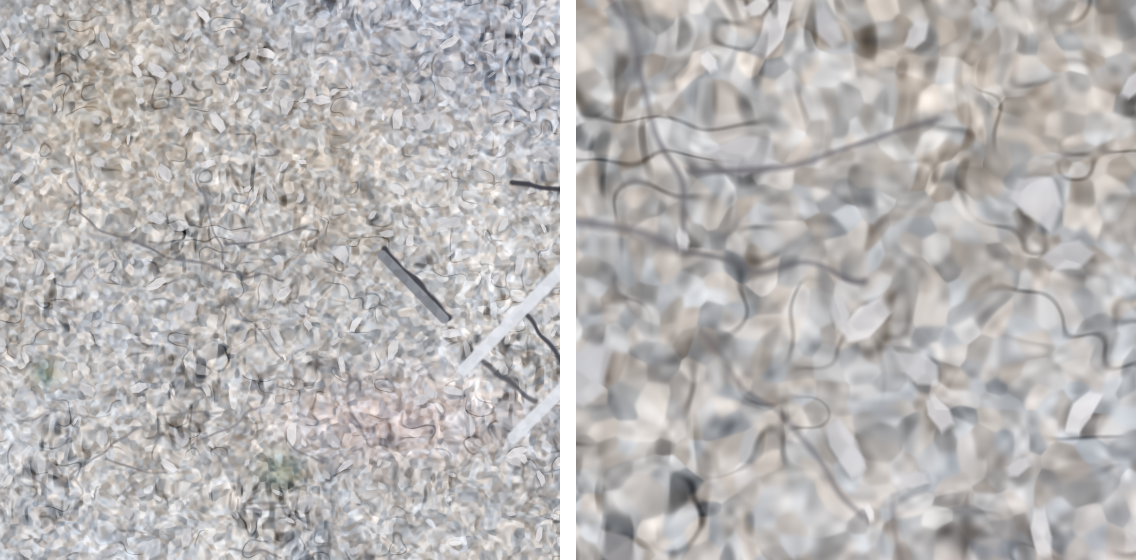
Left, the full canvas; right, a detail of the centre.
Reproduce this texture procedurally as a three.js fragment shader.

```glsl
// Pale stony ground seen from above, with twigs, a stick and part of a white ladder.
varying vec2 vUv;

#define GRAIN_SCALE 88.0
#define STONE_SCALE 27.0
#define GRAIN_CONTRAST 0.25
#define PATCH_CONTRAST 0.17
#define CREVICE_DEPTH 0.17
#define TWIG_COUNT 22
#define TWIG_COLOR vec3(0.40, 0.39, 0.42)
#define GROUND_COLOR vec3(0.757, 0.752, 0.754)
#define LADDER_COLOR vec3(0.88, 0.89, 0.92)
#define STICK_COLOR vec3(0.53, 0.54, 0.57)
#define SHADOW_COLOR vec3(0.23, 0.23, 0.26)

vec3 hash3(vec2 p) {
  vec3 q = fract(vec3(p.xyx) * vec3(0.1031, 0.1030, 0.0973));
  q += dot(q, q.yxz + 33.33);
  return fract((q.xxy + q.yzz) * q.zyx);
}

float noise(vec2 p) {
  vec2 i = floor(p), f = fract(p);
  f = f * f * (3.0 - 2.0 * f);
  vec2 e = vec2(0.0, 1.0);
  return mix(mix(hash3(i).x, hash3(i + e.yx).x, f.x),
             mix(hash3(i + e.xy).x, hash3(i + e.yy).x, f.x), f.y);
}

float fbm(vec2 p) {
  float sum = 0.0, amp = 0.5;
  for (int i = 0; i < 4; i++) {
    sum += amp * noise(p);
    p = mat2(1.6, 1.2, -1.2, 1.6) * p + 7.3;
    amp *= 0.5;
  }
  return sum / 0.9375;
}

float blob(vec2 p, vec2 center, vec2 radius) {
  vec2 d = (p - center) / radius;
  return exp(-dot(d, d));
}

// Soft coverage of a line; x: coverage, y: position along it.
vec2 stroke(vec2 p, vec2 a, vec2 b, float halfWidth, float blur) {
  vec2 ab = b - a;
  float t = clamp(dot(p - a, ab) / dot(ab, ab), 0.0, 1.0);
  float d = length(p - a - ab * t);
  return vec2(1.0 - smoothstep(halfWidth - blur, halfWidth + blur, d), t);
}

float twig(vec2 p, vec2 a, vec2 b) {
  return stroke(p, a, b, 0.0022, 0.0026).x;
}

// Blurred cells of random value; yz holds a random tint.
vec3 grains(vec2 p) {
  vec2 cell = floor(p);
  vec4 sum = vec4(0.0);
  for (int y = -1; y <= 1; y++) for (int x = -1; x <= 1; x++) {
    vec2 id = cell + vec2(float(x), float(y));
    vec3 h = hash3(id + 19.0);
    vec2 d = id + h.xy - p;
    float w = exp(-9.0 * dot(d, d));
    sum += w * vec4(hash3(id + 71.0), 1.0);
  }
  return sum.xyz / sum.w - 0.5;
}

// Angular pebbles; x: coverage, y: shade, z: shadow.
vec3 stones(vec2 p, float density) {
  vec2 cell = floor(p);
  vec3 result = vec3(0.0);
  for (int y = -1; y <= 1; y++) for (int x = -1; x <= 1; x++) {
    vec2 id = cell + vec2(float(x), float(y));
    vec3 h = hash3(id + 3.0), k = hash3(id + 47.0);
    vec2 d = p - id - h.xy;
    float c = cos(k.x * 6.28), s = sin(k.x * 6.28);
    vec2 r = mat2(c, s, -s, c) * d * vec2(1.0, 1.2 + k.y);
    float size = mix(0.16, 0.48, k.z * k.z) * step(h.z, density);
    float edge = max(max(abs(r.x), abs(r.y)), abs(r.x + r.y) * 0.8) - size;
    float cover = (1.0 - smoothstep(-0.07, 0.08, edge)) * step(0.01, size);
    float shade = length(d - vec2(0.07, -0.10)) - size * 0.9;
    result.z = max(result.z, (1.0 - smoothstep(-0.06, 0.10, shade)) * step(0.01, size));
    result.y = mix(result.y, k.y, cover);
    result.x = max(result.x, cover);
  }
  return result;
}

void main() {
  vec2 uv = vUv;
  vec2 wobble = vec2(noise(uv * 34.0), noise(uv * 34.0 + 50.0)) - 0.5;
  vec2 bend = vec2(noise(uv * 11.0 + 9.0), noise(uv * 11.0 + 80.0)) - 0.5;
  vec2 p = uv + 0.012 * wobble;

  // Broad patches of light and tint
  float rocky = blob(uv, vec2(0.85, 0.93), vec2(0.38, 0.25));
  float earthy = blob(uv, vec2(0.22, 0.85), vec2(0.3, 0.16));
  float pink = blob(uv, vec2(0.7, 0.25), vec2(0.2, 0.07));
  float rooted = blob(uv, vec2(0.3, 0.44), vec2(0.28, 0.14));
  float pale = blob(uv, vec2(0.95, 0.5), vec2(0.22, 0.18));
  float warmth = fbm(uv * 5.0 + 4.0) - 0.5 + 0.5 * blob(uv, vec2(0.45, 0.72), vec2(0.5, 0.2));
  vec3 color = GROUND_COLOR + PATCH_CONTRAST * (fbm(uv * 7.0) - 0.5);
  color += 0.05 * pale - 0.055 * earthy - 0.045 * rooted - 0.02 * rocky;
  color += vec3(0.03, 0.0, -0.045) * (warmth + 0.4 * earthy);
  color += vec3(-0.025, -0.01, 0.025) * rocky + vec3(0.02, -0.025, -0.03) * pink;

  // Grains, grit and crevices
  vec3 grain = grains(p * GRAIN_SCALE);
  color += GRAIN_CONTRAST * grain.x + vec3(0.05, 0.0, -0.05) * grain.y;
  color += 0.18 * (noise(p * 150.0) - 0.5) + 0.13 * (noise(p * 52.0 + 5.0) - 0.5);
  float crevice = 1.0 - smoothstep(0.0, 0.10, abs(noise(p * vec2(38.0, 48.0) + 30.0) - 0.5));
  color -= CREVICE_DEPTH * crevice * smoothstep(0.48, 0.75, noise(uv * 25.0 + 60.0));

  // Pebbles with shadows
  vec3 stone = stones(p * STONE_SCALE, 0.30 + 0.3 * rocky);
  color -= 0.13 * stone.z * (1.0 - stone.x);
  vec3 stoneColor = mix(vec3(0.77, 0.77, 0.79), vec3(0.93, 0.92, 0.93), stone.y);
  color = mix(color, stoneColor + 0.07 * grain.x, 0.78 * stone.x);

  // Dry tufts and a little moss
  float tuft = smoothstep(0.66, 0.82, noise(uv * 9.0 + 21.0));
  color -= 0.24 * tuft * smoothstep(0.5, 0.85, noise(p * vec2(120.0, 48.0)));
  float moss = blob(p, vec2(0.5, 0.16), vec2(0.035)) + blob(p, vec2(0.08, 0.33), vec2(0.022));
  color -= vec3(0.19, 0.15, 0.19) * moss;

  // Branching root and scattered twigs
  vec2 q = uv + 0.014 * wobble + 0.03 * bend;
  float root = twig(q, vec2(0.13, 0.73), vec2(0.14, 0.62));
  root = max(root, twig(q, vec2(0.14, 0.62), vec2(0.31, 0.53)));
  root = max(root, twig(q, vec2(0.31, 0.53), vec2(0.51, 0.50)));
  root = max(root, twig(q, vec2(0.36, 0.68), vec2(0.40, 0.53)));
  root = max(root, twig(q, vec2(0.40, 0.56), vec2(0.55, 0.60)));
  for (int i = 0; i < TWIG_COUNT; i++) {
    vec3 h = hash3(vec2(float(i), 5.0)), k = hash3(vec2(float(i), 37.0));
    vec2 center = h.xy * vec2(0.66, 0.56);
    float angle = -0.3 + 2.4 * (k.x - 0.5);
    vec2 reach = mix(0.02, 0.075, h.z) * vec2(cos(angle), sin(angle));
    root = max(root, twig(q, center - reach, center + reach) * (0.4 + 0.5 * k.y));
  }
  color = mix(color, TWIG_COLOR, 0.72 * root * (0.55 + 0.45 * noise(uv * 40.0)));

  // Stick with a ragged shadow, and a dark twig at the right edge
  vec2 top = vec2(0.682, 0.545), end = vec2(0.793, 0.431);
  float shadow = stroke(p, top + 0.005, end + 0.004, 0.008, 0.003).x;
  shadow = max(shadow, stroke(p, vec2(0.92, 0.675), vec2(1.02, 0.664), 0.004, 0.003).x);
  color = mix(color, SHADOW_COLOR, 0.9 * shadow);
  color = mix(color, STICK_COLOR + 0.1 * grain.x, stroke(uv, top, end, 0.0085, 0.002).x);

  // Ladder: dark rungs under two white rails
  float rung = stroke(p, vec2(0.94, 0.435), vec2(1.01, 0.35), 0.004, 0.003).x;
  rung = max(rung, 0.75 * stroke(p, vec2(0.862, 0.352), vec2(0.957, 0.281), 0.004, 0.003).x);
  color = mix(color, SHADOW_COLOR + 0.08, rung);
  float rail = stroke(uv, vec2(0.828, 0.34), vec2(1.03, 0.545), 0.011, 0.003).x;
  rail = max(rail, stroke(uv, vec2(0.917, 0.219), vec2(1.05, 0.35), 0.011, 0.003).x);
  color = mix(color, LADDER_COLOR + 0.06 * grain.x, 0.95 * rail);

  gl_FragColor = vec4(clamp(color, 0.0, 1.0), 1.0);
}
```
